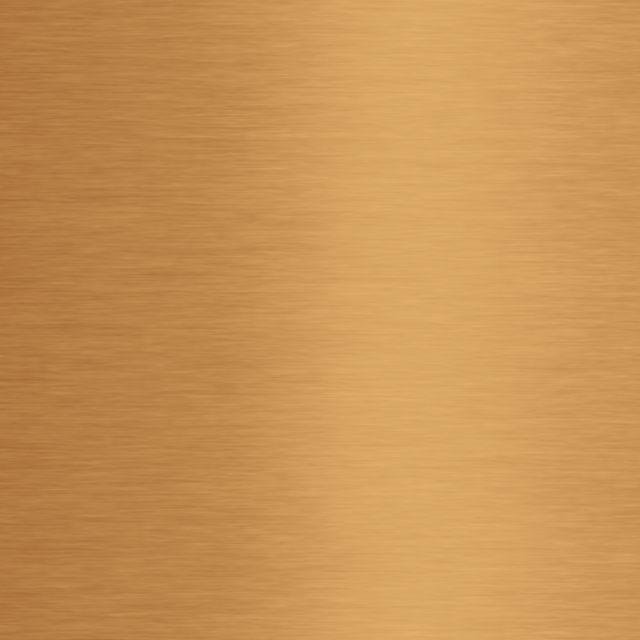
A WebGL 1 fragment shader for this texture:

```glsl
precision highp float;

uniform vec2 u_resolution;

const vec3 DARK_BRONZE = vec3(0.678, 0.458, 0.240);
const vec3 PALE_GOLD = vec3(0.863, 0.667, 0.402);

// Unit gradient at a lattice point
vec2 latticeGradient(vec2 cell) {
  vec3 p = fract(cell.xyx * vec3(0.1031, 0.1030, 0.0973));
  p += dot(p, p.yzx + 33.33);
  float angle = 6.28318 * fract((p.x + p.y) * p.z);
  return vec2(cos(angle), sin(angle));
}

// Gradient noise, roughly -0.7 to 0.7
float gradientNoise(vec2 p) {
  vec2 cell = floor(p);
  vec2 f = p - cell;
  vec2 blend = f * f * f * (f * (f * 6.0 - 15.0) + 10.0);
  float a = dot(latticeGradient(cell), f);
  float b = dot(latticeGradient(cell + vec2(1.0, 0.0)), f - vec2(1.0, 0.0));
  float c = dot(latticeGradient(cell + vec2(0.0, 1.0)), f - vec2(0.0, 1.0));
  float d = dot(latticeGradient(cell + vec2(1.0, 1.0)), f - vec2(1.0, 1.0));
  return mix(mix(a, b, blend.x), mix(c, d, blend.x), blend.y);
}

// Brushed streaks: each octave is thinner, shorter and stronger
float brushedGrain(vec2 uv, vec2 frequency, float weight) {
  float grain = 0.0;
  for (int i = 0; i < 4; i++) {
    float offset = 17.37 * float(i + 1);
    grain += weight * gradientNoise(uv * frequency + offset);
    frequency *= vec2(2.1, 1.65);
    weight *= 1.32;
  }
  return grain;
}

// Sparse thin lines where the noise peaks
float hairlines(vec2 uv, vec2 frequency, float offset) {
  return smoothstep(0.28, 0.55, gradientNoise(uv * frequency + offset));
}

// Broad reflection: dark left, bright band right of centre, softer right edge
float sheen(float x) {
  float rise = 0.08 + 0.84 * x + 0.35 * smoothstep(0.30, 0.60, x);
  return rise - 0.74 * smoothstep(0.60, 1.10, x);
}

void main() {
  vec2 uv = gl_FragCoord.xy / u_resolution;

  // The reflection edge wavers from one brushed row to the next
  float waver = 0.020 * gradientNoise(vec2(uv.x * 1.5, uv.y * 70.0) + 5.2);
  waver += 0.025 * gradientNoise(vec2(uv.x * 1.5, uv.y * 7.0) + 23.6);
  float light = sheen(uv.x + waver);

  // Grain is quieter inside the brightest band
  float contrast = mix(1.10, 0.68, smoothstep(0.55, 0.95, light));
  float grain = brushedGrain(uv, vec2(2.2, 58.0), 0.068);
  float speckle = 0.09 * gradientNoise(uv * vec2(62.0, 235.0) + 43.1);
  float scratches = 0.10 * hairlines(uv, vec2(9.0, 225.0), 91.7);
  scratches -= 0.09 * hairlines(uv, vec2(3.5, 205.0), 61.4);

  light += contrast * (grain + speckle + scratches);
  gl_FragColor = vec4(mix(DARK_BRONZE, PALE_GOLD, light), 1.0);
}
```
